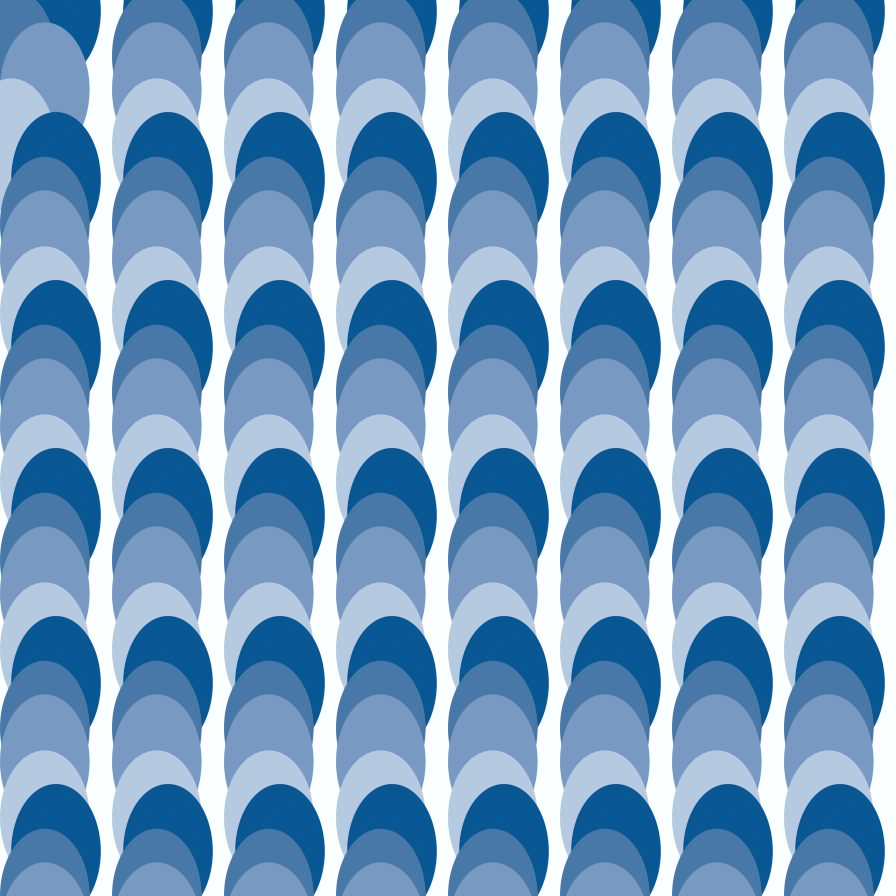
Reproduce this pattern procedurally as a Shadertoy shader.

```glsl
// Eight columns of overlapping upright ellipses in four blues on white.
// Each column is painted from top to bottom, so lower ellipses cover upper ones.
// The canvas is 80 units wide and high; a group is 10 wide and 15 high.

// Approximate signed distance to an ellipse centred at the origin
float ellipseDistance(vec2 p, vec2 radii) {
    float k = max(length(p / radii), 1e-4);
    float slope = max(length(p / (radii * radii)), 1e-5);
    return (k - 1.0) * k / slope;
}

// Dark blue with a fine diagonal dither
vec3 ditheredNavy(vec2 uv) {
    vec2 cell = floor(uv * 512.0);
    float speck = step(mod(cell.x + 2.0 * cell.y, 5.0), 0.5);
    return mix(vec3(0.02, 0.34, 0.59), vec3(0.08, 0.34, 0.55), speck);
}

void mainImage(out vec4 fragColor, in vec2 fragCoord) {
    vec2 uv = fragCoord / iResolution.xy;
    vec2 p = vec2(uv.x, 1.0 - uv.y) * 80.0; // y runs downward
    float column = floor(p.x / 10.0);
    float x = mod(p.x, 10.0);
    float pixel = 80.0 / min(iResolution.x, iResolution.y);

    vec3 blues[4] = vec3[4](
        ditheredNavy(uv),
        vec3(0.28, 0.47, 0.66),
        vec3(0.47, 0.60, 0.76),
        vec3(0.71, 0.79, 0.88));
    float drop[4] = float[4](0.0, 4.0, 7.0, 12.0);

    vec3 color = vec3(0.99, 1.0, 1.0);
    for (int row = 0; row < 6; row++) {
        for (int layer = 0; layer < 4; layer++) {
            vec2 center = vec2(layer == 0 ? 5.0 : 4.0,
                               1.0 + 15.0 * float(row) + drop[layer]);

            // The top left group has two ellipses slipped to the left
            if (row == 0 && column < 0.5 && layer % 2 == 1) center.x -= 3.0;

            float d = ellipseDistance(vec2(x, p.y) - center, vec2(4.0, 6.0));
            color = mix(color, blues[layer], smoothstep(0.7, -0.7, d / pixel));
        }
    }
    fragColor = vec4(color, 1.0);
}
```
